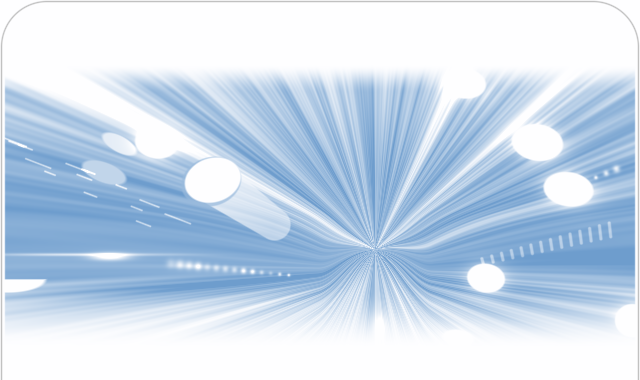
Reproduce this background procedurally as a WebGL 1 fragment shader.

```glsl
precision highp float;
uniform vec2 u_resolution;

const float ASPECT = 1.684;
const vec3 DEEP_BLUE = vec3(0.43, 0.615, 0.805);
const vec3 WHITE = vec3(0.995, 0.995, 1.0);
const vec3 FRAME_GRAY = vec3(0.72);
const vec2 VANISH = vec2(0.987, 0.342);

float hash(float n) {
  return fract(sin(n * 12.9898) * 43758.547);
}

vec2 gradient(vec2 cell) {
  float a = 6.2832 * hash(dot(cell, vec2(1.37, 7.91)));
  return vec2(cos(a), sin(a));
}

float gradientNoise(vec2 p) {
  vec2 i = floor(p), f = p - i;
  vec2 u = f * f * f * (f * (f * 6.0 - 15.0) + 10.0);
  vec2 e = vec2(1.0, 0.0);
  float low = mix(dot(gradient(i), f), dot(gradient(i + e), f - e), u.x);
  float high = mix(dot(gradient(i + e.yx), f - e.yx), dot(gradient(i + 1.0), f - 1.0), u.x);
  return mix(low, high, u.y);
}

float beam(float angle, float center, float width) {
  float t = (angle - center) / width;
  return exp(-t * t);
}

float glow(vec2 p, vec2 center, vec2 size) {
  vec2 q = (p - center) / size;
  return exp(-dot(q, q));
}

float ellipse(vec2 p, vec2 center, vec2 radius, float tilt) {
  float c = cos(tilt), s = sin(tilt);
  vec2 q = mat2(c, -s, s, c) * (p - center);
  return (length(q / radius) - 1.0) * min(radius.x, radius.y);
}

float segment(vec2 p, vec2 a, vec2 b) {
  vec2 d = b - a;
  return length(p - a - d * clamp(dot(p - a, d) / dot(d, d), 0.0, 1.0));
}

float fill(float dist, float soft) {
  return 1.0 - smoothstep(-soft, soft, dist);
}

// White disc with a thin halo
float orb(float tone, vec2 p, vec2 center, vec2 radius, float soft) {
  float d = ellipse(p, center, radius, -0.15);
  tone += 0.3 * exp(-max(d, 0.0) * 70.0);
  return mix(tone, 1.0, fill(d, soft));
}

// Streaks of light running out of the vanishing point
float rays(vec2 p) {
  vec2 d = p - VANISH;
  d.y += 0.06 * smoothstep(0.0, 0.15, abs(d.x)) * smoothstep(0.1, -0.1, d.y);
  float r = length(d) + 0.0001;
  vec2 dir = d / r;
  float a = atan(d.x, d.y);
  float below = smoothstep(0.0, -0.10, d.y);
  float tone = 0.10 + 0.28 * smoothstep(0.5, 0.8, p.y);
  tone += 0.48 * beam(a, -1.08, 0.12) + 0.25 * beam(a, -0.80, 0.05);
  tone += 0.28 * beam(a, -0.40, 0.04) + 0.45 * beam(a, -0.28, 0.04);
  tone += 0.20 * beam(a, -0.10, 0.04) + 0.50 * beam(a, 0.43, 0.065);
  tone += 0.48 * beam(a, 0.86, 0.10) + 0.42 * beam(a, 1.31, 0.04);
  tone += below * mix(0.48, 0.25, smoothstep(0.95, 1.4, p.x));
  tone -= 0.25 * below * glow(p, vec2(0.99, 0.24), vec2(0.035, 0.1));
  float fine = smoothstep(0.03, 0.25, r);
  float streak = 0.36 * gradientNoise(dir * 9.0 + r * 0.5);
  streak += 0.42 * gradientNoise(dir * 24.0 + r * 0.8);
  streak += 0.32 * fine * gradientNoise(dir * 65.0 + r);
  float calm = beam(a, -1.47, 0.12) + beam(a, 1.50, 0.09);
  return tone + streak * (1.0 - 0.7 * min(calm, 1.0)) + 0.25 * exp(-r * 9.0);
}

// Small lamps, dashes and upright ticks
float sparks(vec2 p, float soft) {
  float light = glow(p, vec2(0.289, 0.325), vec2(0.05, 0.010));
  light += 0.6 * glow(p, vec2(0.22, 0.33), vec2(0.22, 0.004));
  light += 0.7 * glow(p, vec2(1.0, 0.135), vec2(0.016, 0.03));
  for (int i = 0; i < 14; i++) {
    float n = float(i), t = n / 13.0;
    vec2 lamp = mix(vec2(0.45, 0.306), vec2(0.76, 0.276), t);
    light += (0.3 + 0.7 * hash(n + 2.0)) * glow(p, lamp, vec2(mix(0.012, 0.004, t)));
    vec2 jitter = vec2(hash(n + 5.0), hash(n + 9.0)) - 0.5;
    vec2 dash = mix(vec2(0.02, 0.63), vec2(0.43, 0.42), t) + jitter * vec2(0.08, 0.05);
    vec2 reach = vec2(0.026, -0.010) * (0.5 + hash(n + 17.0));
    light += 0.6 * fill(segment(p, dash - reach, dash + reach) - 0.002, soft);
    vec2 tick = mix(vec2(1.27, 0.312), vec2(1.605, 0.395), t);
    vec2 rise = vec2(-0.002, mix(0.007, 0.018, t));
    light += 0.42 * fill(segment(p, tick - rise, tick + rise) - 0.004, soft);
  }
  for (int i = 0; i < 3; i++) {
    vec2 lamp = vec2(1.568, 0.533) + float(i) * vec2(0.027, 0.011);
    light += 0.8 * glow(p, lamp, vec2(0.005 + 0.002 * float(i)));
  }
  return light;
}

void main() {
  vec2 p = gl_FragCoord.xy / u_resolution * vec2(ASPECT, 1.0);
  float soft = 1.0 / u_resolution.y;
  float tone = clamp(rays(p), 0.0, 1.0);

  // Long tube behind the largest disc
  vec2 tubeStart = vec2(0.559, 0.524), axis = vec2(0.818, -0.575);
  float along = clamp(dot(p - tubeStart, axis) / 0.2, 0.0, 1.0);
  float tube = segment(p, tubeStart, tubeStart + axis * 0.2) - mix(0.060, 0.042, along);
  tone = mix(tone, 0.93, fill(tube, soft) * mix(0.85, 0.55, along));

  // Pale discs, then bright ones
  tone = mix(tone, 0.58, fill(ellipse(p, vec2(0.274, 0.546), vec2(0.061, 0.026), -0.35), soft));
  tone = mix(tone, 0.82, fill(ellipse(p, vec2(0.314, 0.621), vec2(0.050, 0.021), -0.5), soft));
  tone = min(tone + sparks(p, soft), 1.0);
  float rim = ellipse(p, vec2(0.556, 0.522), vec2(0.080, 0.064), 0.3);
  tone = mix(tone, 0.3, 0.7 * fill(rim, soft));
  tone = mix(tone, 1.0, fill(ellipse(p, vec2(0.560, 0.526), vec2(0.075, 0.058), 0.3), soft));
  tone = orb(tone, p, vec2(0.412, 0.625), vec2(0.057, 0.042), soft);
  tone = orb(tone, p, vec2(1.221, 0.781), vec2(0.058, 0.040), soft);
  tone = orb(tone, p, vec2(1.414, 0.625), vec2(0.068, 0.048), soft);
  tone = orb(tone, p, vec2(1.496, 0.502), vec2(0.066, 0.045), soft);
  tone = orb(tone, p, vec2(1.279, 0.268), vec2(0.050, 0.038), soft);
  tone = orb(tone, p, vec2(1.665, 0.156), vec2(0.047, 0.044), soft);
  tone = orb(tone, p, vec2(1.206, 0.110), vec2(0.042, 0.022), soft);
  float bowl = max(ellipse(p, vec2(0.02, 0.265), vec2(0.10, 0.035), 0.0), p.y - 0.265);
  tone = mix(tone, 1.0, fill(bowl, soft));

  // Fade into the white card
  float fade = smoothstep(0.755, 0.83, p.y) + smoothstep(0.25, 0.085, p.y);
  float sides = fill(abs(p.x - ASPECT * 0.5) - 0.829, soft);
  tone = mix(1.0, min(tone, 1.0), sides * (1.0 - min(fade, 1.0)));
  vec3 color = mix(DEEP_BLUE, WHITE, tone);

  // Rounded card outline, open at the bottom
  vec2 q = abs(p - vec2(ASPECT * 0.5, 0.0)) - vec2(0.838, 0.996) + 0.12;
  float card = length(max(q, 0.0)) + min(max(q.x, q.y), 0.0) - 0.12;
  color = mix(color, FRAME_GRAY, fill(abs(card) - 0.0015, soft));
  gl_FragColor = vec4(color, 1.0);
}
```
